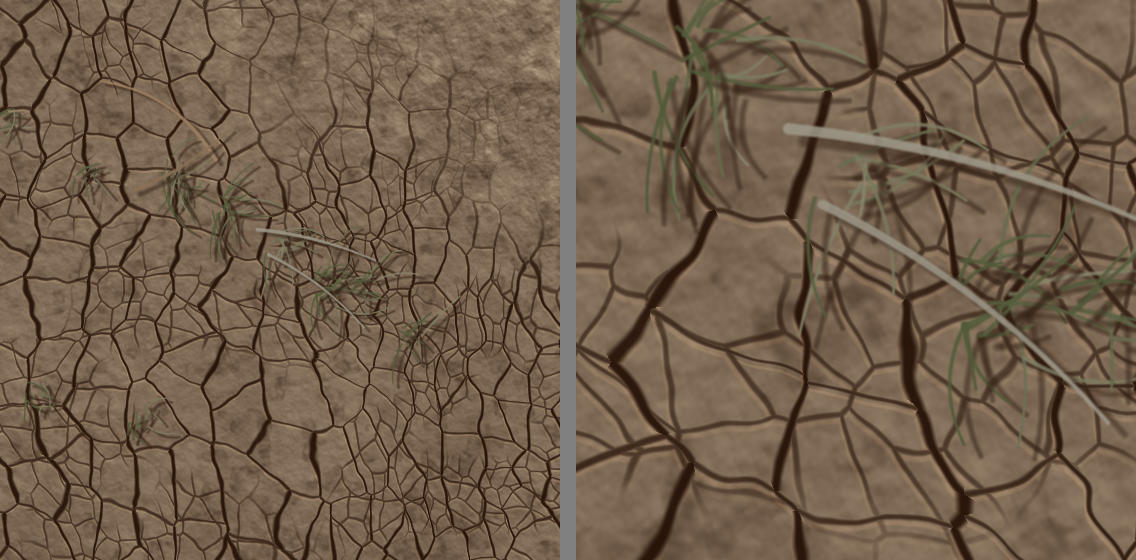
Left, the full canvas; right, a detail of the centre.
Reproduce this texture procedurally as a WebGL 2 fragment shader.

```glsl
#version 300 es
precision highp float;
// Dry cracked mud with rough clods, straw stalks and small tufts of grass.

uniform vec2 u_resolution;
out vec4 fragColor;

vec2 hash2(vec2 p) {
    vec3 q = fract(p.xyx * vec3(0.1031, 0.1030, 0.0973));
    q += dot(q, q.yzx + 33.33);
    return fract((q.xx + q.yz) * q.zy);
}

float noise(vec2 p) {
    vec2 i = floor(p), f = fract(p);
    f = f * f * (3.0 - 2.0 * f);
    float low = mix(hash2(i).x, hash2(i + vec2(1, 0)).x, f.x);
    float high = mix(hash2(i + vec2(0, 1)).x, hash2(i + vec2(1, 1)).x, f.x);
    return mix(low, high, f.y);
}

vec2 noise2(vec2 p) {
    return vec2(noise(p), noise(p + 37.0)) - 0.5;
}

float fbm(vec2 p) {
    float sum = 0.0, gain = 0.5;
    for (int i = 0; i < 4; i++) {
        sum += gain * noise(p);
        p = mat2(1.6, 1.2, -1.2, 1.6) * p + 7.3;
        gain *= 0.55;
    }
    return sum;
}

// Distance to the nearest cell border (x) and the normal of that border (yz).
vec3 cellBorder(vec2 p, vec2 jitter) {
    vec2 base = floor(p), f = p - base, nearCell = vec2(0), nearest = vec2(9);
    for (int y = -1; y <= 1; y++)
    for (int x = -1; x <= 1; x++) {
        vec2 g = vec2(x, y);
        vec2 r = g + 0.5 + jitter * (hash2(base + g) - 0.5) - f;
        if (dot(r, r) < dot(nearest, nearest)) { nearest = r; nearCell = g; }
    }
    vec3 border = vec3(9, 1, 0);
    for (int y = -2; y <= 2; y++)
    for (int x = -2; x <= 2; x++) {
        vec2 g = nearCell + vec2(x, y);
        vec2 r = g + 0.5 + jitter * (hash2(base + g) - 0.5) - f;
        vec2 gap = r - nearest;
        if (dot(gap, gap) > 1e-4) {
            vec2 n = normalize(gap);
            float d = dot(0.5 * (r + nearest), n);
            if (d < border.x) border = vec3(d, n);
        }
    }
    return border;
}

// Crack depth from 0 to 1: wide upright cracks at left, finer ones at right.
float crackDepth(vec2 p, float soft) {
    vec2 q = p + 0.10 * noise2(p * 3.2) + 0.020 * noise2(p * 15.0) + 0.006 * noise2(p * 50.0);
    vec2 grid = vec2(11.0 * q.x + 3.5 * q.x * q.x, q.y * (10.0 + 3.0 * q.x));
    vec2 scale = vec2(11.0 + 7.0 * p.x, 10.0 + 3.0 * p.x);

    vec3 big = cellBorder(grid, vec2(0.65, 0.9));
    float d = big.x / length(big.yz * scale);
    float upright = smoothstep(0.3, 0.95, abs(big.y));
    float wide = mix(0.0048, 0.0024, smoothstep(0.15, 0.65, p.x + 0.25 * p.y));
    float width = wide * mix(0.45, 1.0, upright) * (0.45 + 1.1 * noise(p * 11.0 + 5.0));
    float strength = mix(0.72, 1.0, upright);
    float depth = strength * (1.0 - smoothstep(width * 0.3, width + soft, d));

    vec3 small = cellBorder(grid * 1.75 + 19.0, vec2(0.9));
    float fine = small.x / length(small.yz * scale * 1.75);
    float patchy = smoothstep(0.42, 0.68, noise(p * 9.0 + 60.0) + 0.12 * p.x);
    depth = max(depth, 0.6 * patchy * (1.0 - smoothstep(0.0004, 0.0013 + soft, fine)));

    float rough = 0.7 * p.x + p.y + 0.35 * (noise(p * 6.0 + 3.0) - 0.5);
    return depth * (1.0 - 0.92 * smoothstep(1.08, 1.36, rough));
}

// Coverage of a bent, tapering stroke from a to b.
float stroke(vec2 p, vec2 a, vec2 b, float bend, float width, float soft) {
    vec2 d = b - a;
    float t = clamp(dot(p - a, d) / dot(d, d), 0.0, 1.0);
    vec2 c = a + d * t + vec2(-d.y, d.x) * bend * 4.0 * t * (1.0 - t);
    float w = width * (1.0 - 0.6 * t);
    return 1.0 - smoothstep(max(w - soft, 0.0), w + soft, length(p - c));
}

vec3 addStalk(vec3 color, vec2 p, vec2 a, vec2 b, float bend, float width, vec3 tint, float soft) {
    float shade = stroke(p - vec2(0.010, -0.007), a, b, bend, width * 1.2, soft * 2.0);
    color = mix(color, vec3(0.20, 0.13, 0.08), 0.5 * shade);
    return mix(color, tint, 0.85 * stroke(p, a, b, bend, width, soft));
}

vec3 addTufts(vec3 color, vec2 p, float soft) {
    for (int i = 0; i < 13; i++) {
        vec2 h = hash2(vec2(i, 71));
        vec2 along = mix(vec2(0.28, 0.70), vec2(0.70, 0.42), float(i) / 8.0);
        vec2 center = i < 9 ? along + 0.09 * (h - 0.5) : h;
        if (distance(p, center) > 0.15) continue;
        for (int j = 0; j < 9; j++) {
            vec2 r = hash2(vec2(i * 17 + j, 23)), s = hash2(vec2(j, i * 13 + 5));
            float angle = -0.4 + 3.2 * (r.x - 0.5);
            float size = (i < 9 ? 0.075 : 0.04) * (0.35 + r.y);
            vec2 root = center + 0.045 * (s - 0.5);
            vec3 tint = mix(vec3(0.31, 0.35, 0.22), vec3(0.54, 0.53, 0.43), s.x * s.x);
            color = addStalk(color, p, root, root + size * vec2(cos(angle), sin(angle)),
                             0.3 * (s.y - 0.5), 0.0014, tint, soft);
        }
    }
    return color;
}

void main() {
    vec2 p = gl_FragCoord.xy / u_resolution;
    float soft = max(0.0012, 1.0 / u_resolution.y);
    vec2 light = vec2(0.001, 0.0038);

    // Mud tone: broad patches, lit bumps and grit.
    float clods = smoothstep(1.0, 1.5, 0.7 * p.x + p.y);
    float bumps = fbm(p * 42.0) - fbm((p + light) * 42.0);
    float tone = 0.495 + 0.10 * (fbm(p * 5.0) - 0.5) + 0.09 * (fbm(p * 70.0 + 9.0) - 0.5);
    tone += bumps * mix(0.28, 0.55, clods);
    tone += clods * 0.11 * smoothstep(0.5, 0.75, fbm(p * 17.0 + 31.0));
    tone -= 0.10 * smoothstep(0.62, 0.8, noise(p * 38.0 + 80.0)) * noise(p * 130.0);

    // Cracks with one lit lip.
    float depth = crackDepth(p, soft);
    float lip = max(crackDepth(p + light, soft) - depth, 0.0);
    tone = mix(tone + 0.09 * lip, 0.14, 0.93 * depth);
    vec3 color = vec3(tone, tone - 0.08, tone * 0.89 - 0.105);
    color += lip * vec3(0.02, -0.005, -0.025);

    // Grass, then long stalks and twigs.
    color = addTufts(color, p, soft);
    vec3 straw = vec3(0.63, 0.51, 0.39), pale = vec3(0.62, 0.60, 0.54);
    color = addStalk(color, p, vec2(0.385, 0.715), vec2(0.18, 0.855), -0.12, 0.0038, straw, soft);
    color = addStalk(color, p, vec2(0.24, 0.66), vec2(0.41, 0.77), -0.05, 0.0035, straw * 0.85, soft);
    color = addStalk(color, p, vec2(0.46, 0.59), vec2(0.67, 0.535), 0.04, 0.0034, pale, soft);
    color = addStalk(color, p, vec2(0.48, 0.545), vec2(0.65, 0.415), 0.05, 0.0028, pale, soft);
    fragColor = vec4(clamp(color, 0.0, 1.0), 1.0);
}
```
